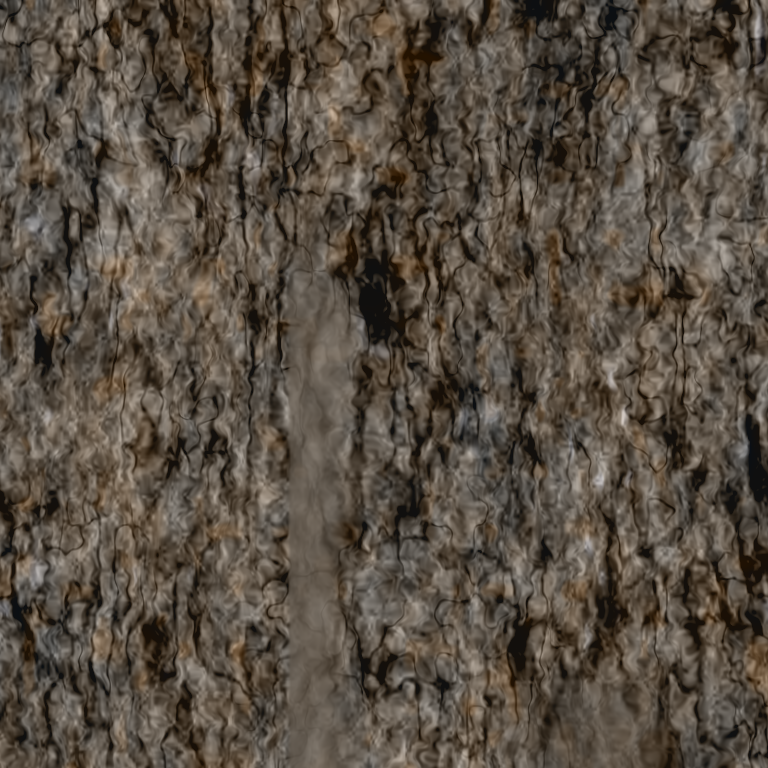
This texture is drawn by a Shadertoy shader. Its source:

```glsl
// Rough tree bark: upright fibres, dark fissures, pale flecks and a smooth worn strip.

float hash(vec2 p) {
    return fract(sin(dot(p, vec2(127.1, 311.7))) * 43758.5453);
}

float noise(vec2 p) {
    vec2 i = floor(p), f = fract(p);
    f = f * f * (3.0 - 2.0 * f);
    return mix(mix(hash(i), hash(i + vec2(1, 0)), f.x),
               mix(hash(i + vec2(0, 1)), hash(i + vec2(1, 1)), f.x), f.y);
}

// Noise centred on zero
float grain(vec2 p) {
    return noise(p) - 0.5;
}

// Thin lines along the middle level of the noise
float crack(vec2 p, float width) {
    float level = 0.75 * noise(p) + 0.25 * noise(p * 2.3 + 17.0);
    return 1.0 - smoothstep(0.0, width, abs(level - 0.5));
}

// Areas where the surface is worn soft
float wornArea(vec2 uv) {
    float edge = 0.02 * grain(uv * vec2(4, 9));
    float strip = smoothstep(0.373, 0.380, uv.x)
                * (1.0 - smoothstep(0.42, 0.49, uv.x + edge))
                * (1.0 - smoothstep(0.55, 0.78, uv.y));
    float corner = 1.0 - smoothstep(0.04, 0.15, length((uv - vec2(0.78, 0.02)) * vec2(0.8, 1.0)));
    return max(strip, 0.7 * corner);
}

void mainImage(out vec4 fragColor, in vec2 fragCoord) {
    vec2 uv = fragCoord / iResolution.xy;
    float worn = wornArea(uv);
    float rough = 1.0 - 0.8 * worn;

    // Bend the fibres
    vec2 p = uv;
    p.x += 0.035 * grain(uv * vec2(5, 3)) + 0.012 * grain(uv * vec2(24, 13) + 5.0);
    p += 0.008 * vec2(grain(uv * 65.0 + 9.0), grain(uv * 58.0 + 31.0));

    // Fibres and crumbs, from broad to fine
    float tone = 0.365;
    tone += 0.09 * grain(p * vec2(13, 3));
    tone += 0.07 * grain(p * vec2(7, 6) + 40.0);
    tone += 0.15 * grain(p * vec2(34, 15) + 11.0) * mix(1.0, 0.7, worn);
    tone += 0.21 * grain(p * vec2(74, 29) + 3.0) * mix(1.0, 0.5, worn);
    tone += 0.24 * grain(p * vec2(137, 68) + 23.0) * rough;
    tone += 0.23 * grain(p * vec2(251, 170) + 71.0) * rough;

    // Long fissures, short splits and crumbly cross cracks
    float furrowed = smoothstep(0.35, 0.7, noise(p * vec2(9, 4) + 60.0));
    float split = smoothstep(0.3, 0.65, noise(p * vec2(17, 9) + 83.0));
    float crumbly = smoothstep(0.35, 0.7, noise(p * vec2(8, 7) + 29.0));
    tone -= 0.24 * furrowed * crack(p * vec2(20, 3.6) + 7.0, 0.07) * rough;
    tone -= 0.22 * split * crack(p * vec2(46, 13) + 19.0, 0.10) * rough;
    tone -= 0.17 * crumbly * crack(p * vec2(44, 30) + 53.0, 0.09) * rough;

    // Pale flecks
    float fleck = smoothstep(0.74, 0.95, noise(p * vec2(52, 24) + 37.0))
                * smoothstep(0.45, 0.8, noise(p * vec2(10, 5) + 91.0)) * rough;
    tone += 0.22 * fleck;
    tone = clamp(tone, 0.06, 0.78);

    // Brown base with rusty and cool grey patches
    vec3 color = tone + vec3(0.036, 0.0, -0.042) * smoothstep(0.0, 0.15, tone);
    float warmth = 0.6 * grain(p * vec2(11, 5) + 13.0) + 0.7 * grain(p * vec2(48, 25) + 47.0);
    color += vec3(0.06, 0.0, -0.06) * warmth * rough;
    color += vec3(-0.02, 0.0, 0.04) * fleck;
    float rust = smoothstep(0.72, 0.95, noise(p * vec2(38, 26) + 67.0));
    color += vec3(0.05, 0.01, -0.03) * rust * rough;

    fragColor = vec4(clamp(color, 0.0, 1.0), 1.0);
}
```
